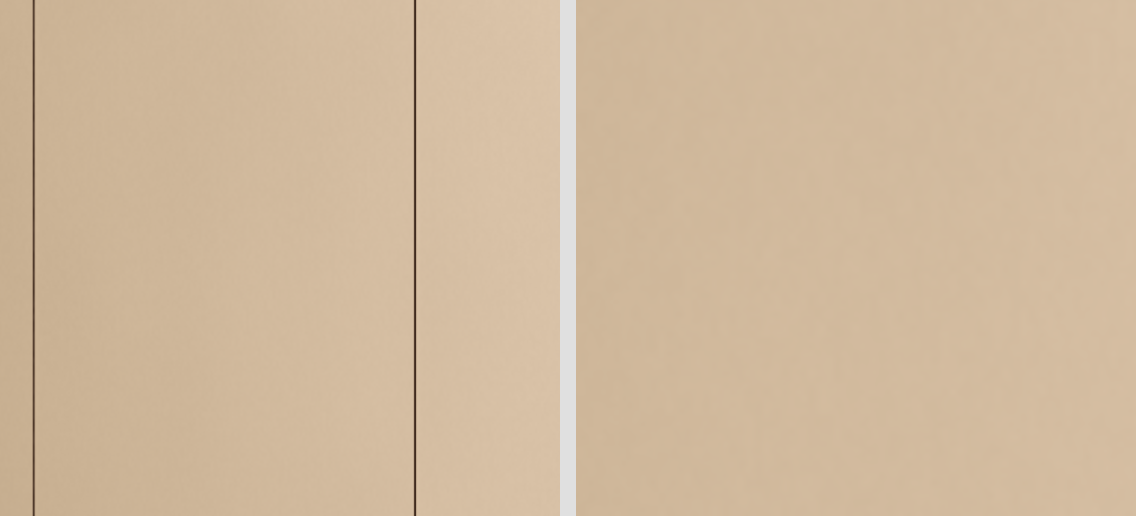
Left, the full canvas; right, a detail of the centre.
Reproduce this texture procedurally as a WebGL 2 fragment shader.

```glsl
#version 300 es
precision highp float;

uniform vec2 u_resolution;
out vec4 outColor;

#define SEAM_SPACING 0.681
#define SEAM_OFFSET 0.0602
#define SEAM_HALF_WIDTH 0.0015
#define EDGE_WIDTH 0.0028
#define SHADE_COLOR vec3(0.780, 0.685, 0.565)
#define LIGHT_COLOR vec3(0.856, 0.766, 0.662)
#define SEAM_COLOR vec3(0.200, 0.120, 0.075)
#define EDGE_COLOR vec3(0.570, 0.470, 0.380)
#define GRAIN_AMOUNT 0.012
#define MOTTLE_AMOUNT 0.010

float hash(vec2 p) {
    return fract(sin(dot(p, vec2(127.1, 311.7))) * 43758.5453);
}

float noise(vec2 p) {
    vec2 cell = floor(p);
    vec2 f = fract(p);
    f = f * f * (3.0 - 2.0 * f);
    float low = mix(hash(cell), hash(cell + vec2(1.0, 0.0)), f.x);
    float high = mix(hash(cell + vec2(0.0, 1.0)), hash(cell + vec2(1.0, 1.0)), f.x);
    return mix(low, high, f.y);
}

// Coverage of a vertical band, softened over one pixel
float band(float dist, float halfWidth, float pixel) {
    return clamp((halfWidth - dist) / pixel + 0.5, 0.0, 1.0);
}

// Light rising towards the upper right, with soft mottling and fine grain
vec3 panelColor(vec2 p) {
    float light = clamp(0.04 + 0.88 * p.x + 0.10 * p.y, 0.0, 1.0);
    vec3 color = mix(SHADE_COLOR, LIGHT_COLOR, light);
    float mottle = noise(p * vec2(9.0, 5.0)) - 0.5;
    float grain = 0.6 * noise(p * vec2(190.0, 110.0)) + 0.4 * noise(p * 260.0 + 17.0) - 0.5;
    return color + MOTTLE_AMOUNT * mottle + GRAIN_AMOUNT * grain;
}

void main() {
    vec2 p = gl_FragCoord.xy / u_resolution.x;
    float pixel = 1.0 / u_resolution.x;

    // Nearest seam and signed distance to it
    float column = (p.x - SEAM_OFFSET) / SEAM_SPACING;
    float seamId = floor(column + 0.5);
    float offset = (column - seamId) * SEAM_SPACING;
    float dist = abs(offset);

    // Each seam to the right is deeper; wear varies along its height
    float depth = clamp(0.78 + 0.20 * seamId, 0.0, 1.0);
    float wear = 0.10 * (1.0 - seamId) * noise(vec2(seamId * 13.0, p.y * 90.0));

    vec3 color = panelColor(p);
    color += 0.012 * exp(-abs(offset - 0.006) / 0.003);
    color = mix(color, EDGE_COLOR, 0.55 * band(dist, EDGE_WIDTH, pixel));
    color = mix(color, SEAM_COLOR, (depth - wear) * band(dist, SEAM_HALF_WIDTH, pixel));
    outColor = vec4(color, 1.0);
}
```
